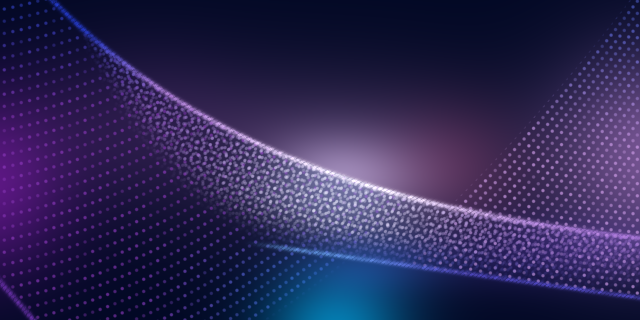
A Shadertoy shader for this background:

```glsl
// Twisting translucent ribbons of dots over a navy field with violet and teal glows.

float hash(vec2 p) {
    return fract(sin(dot(p, vec2(127.1, 311.7))) * 43758.5453);
}

mat2 rotation(float a) {
    return mat2(cos(a), sin(a), -sin(a), cos(a));
}

float glow(vec2 p, vec2 center, vec2 size) {
    vec2 d = (p - center) / size;
    return exp(-dot(d, d));
}

// One dot per lattice cell; toCanvas turns cell offsets into canvas units.
float dots(vec2 q, mat2 toCanvas, float radius) {
    float d = length(toCanvas * (fract(q) - 0.5));
    float soft = 0.7 / iResolution.y + 0.0005;
    return smoothstep(radius + soft, radius - soft, d) * (0.5 + 0.5 * hash(floor(q)));
}

// Beads crowded around a curve, given arc position and signed distance.
float rope(float along, float dist, float width) {
    float beads = 0.0;
    for (int i = 0; i < 3; i++) {
        vec2 q = vec2(along, dist) / 0.0125 + 0.37 * float(i);
        beads = max(beads, dots(q, mat2(0.0125), 0.0045));
    }
    return (0.2 + 0.8 * beads) * exp(-dist * dist / (width * width));
}

vec3 background(vec2 p, float aboveRibbon) {
    vec3 col = vec3(0.004, 0.03, 0.14);
    float shade = mix(0.42, 1.0, aboveRibbon);
    col += vec3(0.27, 0.17, 0.23) * shade * glow(p, vec2(1.04, 0.47), vec2(0.56, 0.29));
    col += vec3(0.34, 0.34, 0.35) * shade * glow(p, vec2(1.07, 0.44), vec2(0.23, 0.14));
    col += vec3(0.14, 0.04, 0.05) * glow(p, vec2(1.42, 0.48), vec2(0.22, 0.20));
    col += vec3(0.34, 0.05, 0.36) * glow(p, vec2(-0.05, 0.42), vec2(0.26, 0.28));
    col += vec3(0.13, 0.06, 0.12) * glow(p, vec2(0.42, 0.62), vec2(0.36, 0.26));
    col += vec3(0.44, 0.29, 0.42) * glow(p, vec2(2.05, 0.52), vec2(0.32, 0.32));
    col += vec3(0.00, 0.45, 0.54) * glow(p, vec2(1.05, -0.03), vec2(0.22, 0.16));
    col += vec3(0.05, 0.13, 0.24) * glow(p, vec2(1.14, 0.17), vec2(0.24, 0.10));
    col += vec3(0.10, 0.06, 0.18) * glow(p, vec2(1.75, 0.21), vec2(0.45, 0.11));
    return col;
}

void mainImage(out vec4 fragColor, in vec2 fragCoord) {
    vec2 p = fragCoord / iResolution.y;
    p.x *= 2.0 * iResolution.y / iResolution.x;
    float x = p.x;

    // Ribbon borders
    float decay = 1.018 * exp(-1.2 * x);
    float topSlope = -1.2 * decay;
    float topDist = (p.y - 0.17 - decay) / sqrt(1.0 + topSlope * topSlope);
    float lowDist = p.y - (0.232 - 0.14 * (x - 0.8));
    float foldDist = p.y - (0.10 + 1.65 * exp(-2.9 * x));
    float aboveRibbon = smoothstep(-0.004, 0.004, topDist);
    float below = 1.0 - aboveRibbon;
    float center = glow(p, vec2(1.06, 0.38), vec2(0.40, 0.26));

    vec3 col = background(p, aboveRibbon);

    // Wide sheet: rows sweep in from the left and climb to the right
    float rowSlope = 0.2 + 0.56 * x;
    float row = p.y - 0.2 * x - 0.28 * x * x;
    float stretch = 1.0 + 0.5 * x;
    vec2 sheetCell = vec2(0.027, 0.038);
    vec2 q = vec2(x + 0.25 * x * x, row) / sheetCell;
    mat2 sheetToCanvas = mat2(sheetCell.x / stretch, rowSlope * sheetCell.x / stretch,
                              0.0, sheetCell.y);
    float sheet = dots(q, sheetToCanvas, 0.0050);
    float cornerDist = (p.y - 0.12 + 1.15 * x) / 1.52;
    float leftMask = below * smoothstep(-0.37, -0.33, row) * smoothstep(0.0, 0.01, cornerDist);
    float rightMask = smoothstep(-0.475, -0.49, row) * smoothstep(0.0, 0.01, lowDist)
                    * smoothstep(1.15, 1.45, x);
    vec3 leftInk = mix(vec3(0.55, 0.22, 0.74), vec3(0.20, 0.26, 0.78), smoothstep(0.6, 1.0, p.y));
    leftInk = mix(leftInk, vec3(0.20, 0.45, 0.85), smoothstep(0.35, 1.0, x) * smoothstep(0.4, 0.1, p.y));
    vec3 rightInk = mix(vec3(0.82, 0.62, 0.92), vec3(0.32, 0.38, 0.82), smoothstep(0.5, 1.0, p.y));
    col = mix(col, leftInk, 0.68 * sheet * leftMask);
    col = mix(col, rightInk, 0.70 * sheet * rightMask);

    // Folded ribbon: overlapping turned lattices make an irregular weave
    float ribbon = below * smoothstep(-0.004, 0.008, lowDist) * smoothstep(-0.03, 0.16, foldDist);
    vec3 ribbonInk = mix(vec3(0.56, 0.40, 0.76), vec3(0.93, 0.93, 1.0), center);
    ribbonInk = mix(ribbonInk, vec3(0.28, 0.34, 0.88),
                    max(smoothstep(0.65, 0.95, p.y), 0.75 * smoothstep(0.11, 0.0, lowDist)));
    float core = glow(p, vec2(1.07, 0.39), vec2(0.27, 0.16));
    col = mix(col, vec3(0.58, 0.62, 0.86), 0.45 * ribbon * core);
    for (int i = 0; i < 3; i++) {
        float layer = float(i);
        float cell = 0.0205 + 0.0008 * layer;
        vec2 bent = vec2(x, p.y - 0.08 * x * x);
        float d = dots(rotation(0.35 - 0.52 * layer) * bent / cell, mat2(cell), 0.0049);
        col = mix(col, ribbonInk, d * ribbon * (0.75 - 0.17 * layer));
    }

    // Bright beaded edges
    vec3 topInk = mix(vec3(0.70, 0.48, 0.86), vec3(1.0, 0.96, 1.0), glow(p, vec2(1.12, 0.43), vec2(0.45)));
    topInk = mix(topInk, vec3(0.15, 0.24, 0.85), smoothstep(0.70, 0.92, p.y));
    float topRope = rope(x * sqrt(1.0 + topSlope * topSlope), topDist + 0.005, 0.0085);
    col = mix(col, topInk, topRope * mix(0.95, 0.6, smoothstep(1.4, 2.0, x)));
    col += topInk * 0.12 * below * exp(topDist / 0.03) * smoothstep(0.3, 0.9, x);
    vec3 lowInk = mix(vec3(0.45, 0.68, 1.0), vec3(0.38, 0.34, 0.90), smoothstep(1.0, 1.5, x));
    col = mix(col, lowInk, 0.8 * rope(x, lowDist - 0.005, 0.0075) * smoothstep(0.75, 0.95, x));
    col = mix(col, vec3(0.55, 0.25, 0.85), 0.8 * rope(1.52 * x, cornerDist, 0.009));

    fragColor = vec4(clamp(col, 0.0, 1.0), 1.0);
}
```
